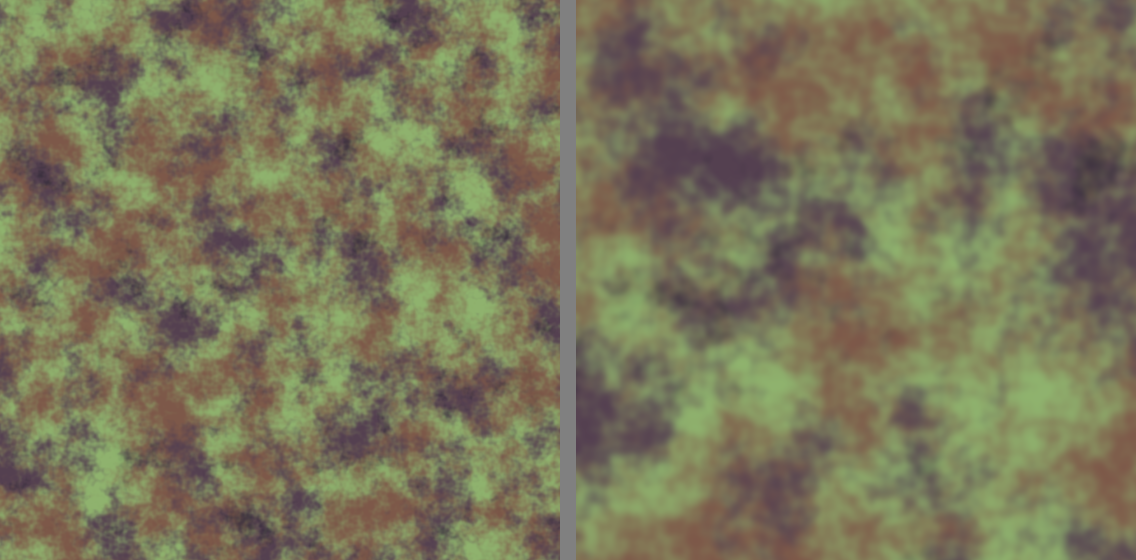
Left: the whole. Right: its middle third, enlarged.
A three.js fragment shader for this texture:

```glsl
varying vec2 vUv;

#define BASE_SCALE 7.5
#define OCTAVES 5
#define GAIN 0.72
#define PATCH_SPREAD 0.68
#define SHADE_START -0.25
#define SHADE_FULL 0.85
#define SOOT_DEPTH 0.55
#define MOSS vec3(0.56, 0.70, 0.43)
#define EARTH vec3(0.49, 0.345, 0.285)
#define PLUM vec3(0.33, 0.25, 0.315)
#define SOOT_TINT vec3(0.45, 0.55, 0.60)

// Unit gradient with a hashed direction per lattice cell
vec2 gradientAt(vec2 cell) {
  vec3 p = fract(cell.xyx * vec3(0.1031, 0.1030, 0.0973));
  p += dot(p, p.yzx + 33.33);
  float angle = 6.28319 * fract((p.x + p.y) * p.z);
  return vec2(cos(angle), sin(angle));
}

float gradientNoise(vec2 p) {
  vec2 cell = floor(p);
  vec2 f = p - cell;
  vec2 blend = f * f * f * (f * (f * 6.0 - 15.0) + 10.0);
  vec2 right = vec2(1.0, 0.0);
  vec2 up = vec2(0.0, 1.0);
  float a = dot(gradientAt(cell), f);
  float b = dot(gradientAt(cell + right), f - right);
  float c = dot(gradientAt(cell + up), f - up);
  float d = dot(gradientAt(cell + 1.0), f - 1.0);
  return mix(mix(a, b, blend.x), mix(c, d, blend.x), blend.y);
}

// Layered noise; the offset keeps the octave lattices from lining up
float fbm(vec2 p) {
  float sum = 0.0;
  float amplitude = 1.0;
  for (int i = 0; i < OCTAVES; i++) {
    sum += amplitude * gradientNoise(p);
    p = p * 2.0 + vec2(17.37, 41.71);
    amplitude *= GAIN;
  }
  return sum;
}

void main() {
  vec2 p = vUv * BASE_SCALE;

  // Moss over earth
  float moss = smoothstep(-PATCH_SPREAD, PATCH_SPREAD, fbm(p + 3.2));
  vec3 color = mix(EARTH, MOSS, moss);

  // Plum shadows
  float shade = smoothstep(SHADE_START, SHADE_FULL, fbm(p + vec2(57.6, 23.3)));
  color = mix(color, PLUM, shade);

  // Sparse dark specks, strongest inside the shadows
  float soot = smoothstep(0.1, 0.9, fbm(p * 1.3 + vec2(91.4, 68.8)));
  color *= mix(vec3(1.0), SOOT_TINT, SOOT_DEPTH * soot * (0.15 + 0.85 * shade));

  gl_FragColor = vec4(color, 1.0);
}
```
